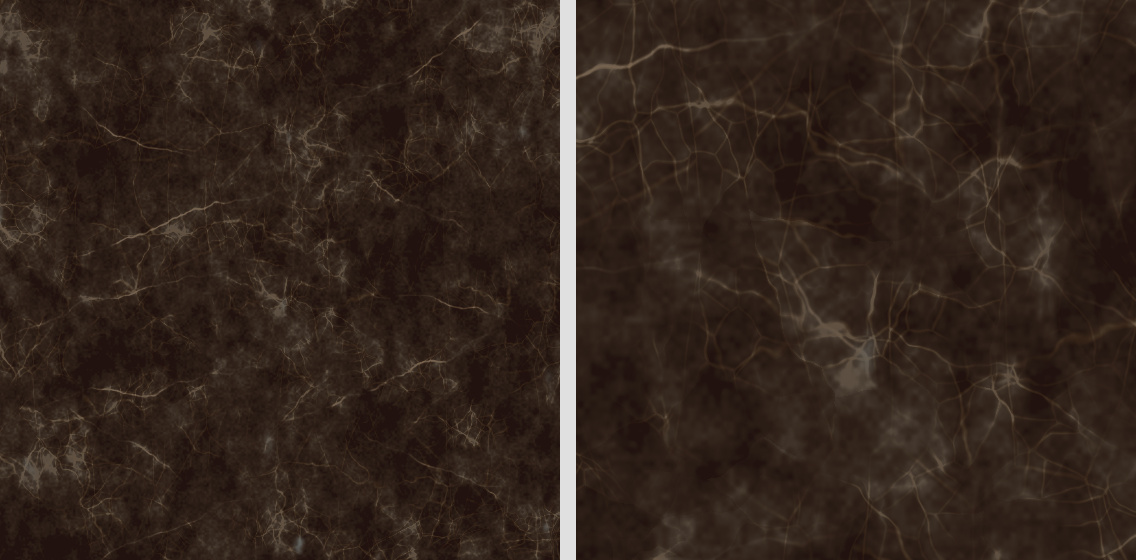
Left: the whole. Right: its middle third, enlarged.
Reproduce this texture procedurally as a WebGL 2 fragment shader.

```glsl
#version 300 es
precision highp float;
// Dark brown polished marble: cloudy base tone, angular chips, webs of hairline
// cracks from warped Voronoi borders, long pale veins and smoky grey deposits.
// All layers add up to one tone value that is looked up in a colour ramp.
uniform vec2 u_resolution;
out vec4 fragColor;

float hash(vec2 p) {
  vec3 q = fract(p.xyx * vec3(0.1031, 0.1030, 0.0973));
  q += dot(q, q.yzx + 33.33);
  return fract((q.x + q.y) * q.z);
}

float noise(vec2 p) {
  vec2 i = floor(p), f = fract(p);
  f = f * f * (3.0 - 2.0 * f);
  return mix(mix(hash(i), hash(i + vec2(1, 0)), f.x),
             mix(hash(i + vec2(0, 1)), hash(i + vec2(1, 1)), f.x), f.y);
}

float fbm(vec2 p) {
  float sum = 0.0, amp = 0.5;
  for (int i = 0; i < 5; i++) {
    sum += amp * noise(p);
    p = mat2(1.6, 1.2, -1.2, 1.6) * p + 17.3;
    amp *= 0.5;
  }
  return sum / 0.97;
}

// x: distance to the nearest cell border in canvas units, y: random cell value
vec2 cracks(vec2 p, float scale) {
  p *= scale;
  vec2 cell = floor(p), nearA = vec2(9.0), nearB = vec2(9.0);
  float id = 0.0;
  for (int y = -1; y <= 1; y++)
    for (int x = -1; x <= 1; x++) {
      vec2 c = cell + vec2(x, y);
      vec2 r = c + vec2(hash(c + 3.7), hash(c + 91.2)) - p;
      if (dot(r, r) < dot(nearA, nearA)) {
        nearB = nearA;
        nearA = r;
        id = hash(c + 47.0);
      } else if (dot(r, r) < dot(nearB, nearB)) nearB = r;
    }
  float border = dot(0.5 * (nearA + nearB), normalize(nearB - nearA));
  return vec2(border / scale, id);
}

float hairline(float d, float width) {
  return 1.0 - smoothstep(0.0, width + 0.7 / u_resolution.y, d);
}

// Thin branching threads along the middle contour of a noise field
float threads(vec2 p, float sharpness) {
  return exp(-abs(fbm(p) - 0.5) * sharpness);
}

vec3 ramp(float tone) {
  vec3 stops[6] = vec3[6](vec3(0.13, 0.07, 0.06), vec3(0.16, 0.11, 0.08),
    vec3(0.19, 0.13, 0.10), vec3(0.22, 0.17, 0.13),
    vec3(0.27, 0.22, 0.18), vec3(0.36, 0.31, 0.26));
  tone = clamp(tone, 0.0, 5.0);
  int i = min(int(tone), 4);
  return mix(stops[i], stops[i + 1], tone - float(i));
}

void main() {
  vec2 p = gl_FragCoord.xy / u_resolution.y;
  vec2 warp = vec2(fbm(p * 9.0 + 5.0), fbm(p * 9.0 + 60.0)) - 0.5;
  vec2 q = p + 0.09 * warp;

  // Cloudy base with finer, slightly upright mottling and grain
  float fine = fbm(p * vec2(46.0, 34.0) + 8.0);
  float tone = 1.15 + 4.8 * (fbm(q * 5.5 + 31.0) - 0.5) + 4.4 * (fine - 0.5);
  tone += 1.5 * (noise(p * 256.0) - 0.5) + 0.8 * (noise(p * 130.0 + 40.0) - 0.5);

  // Angular chips and crack webs, strongest in broken zones
  float broken = smoothstep(0.36, 0.60, fbm(q * 6.0 + 120.0));
  float patchy = smoothstep(0.32, 0.60, fbm(p * 17.0 + 77.0));
  vec2 coarse = cracks(q + 0.02 * warp.yx, 8.0);
  vec2 medium = cracks(q * vec2(1.2, 0.9) + 4.0, 17.0);
  vec2 small = cracks(p + 0.06 * warp + 9.0, 36.0);
  vec2 straight = cracks(p * vec2(1.5, 0.6) + 0.02 * warp + 2.0, 9.0);
  tone += (medium.y - 0.5) * 1.1 * broken + (coarse.y - 0.5) * 0.6;
  tone += (small.y - 0.5) * 0.8 * broken;
  float web = 1.7 * hairline(coarse.x, 0.0016) * patchy
            + 1.7 * hairline(medium.x, 0.0014) * patchy * (0.4 + 0.6 * broken)
            + 1.2 * hairline(small.x, 0.0011) * patchy * (0.2 + 0.8 * broken)
            + 1.1 * hairline(straight.x, 0.0012) * (0.2 + 0.8 * patchy);
  tone += web + 1.8 * exp(-coarse.x / 0.006) * broken * fine;

  // Wispy smoke and fine threads along noise contours
  float wisp = threads(q * vec2(5.5, 4.0) + 210.0, 34.0);
  float fibre = threads(q * vec2(13.0, 10.0) + 330.0, 42.0) * (0.3 + 0.7 * patchy)
              + threads(p * vec2(24.0, 19.0) + 410.0, 34.0) * broken * patchy;
  tone += 2.6 * wisp * fine * patchy + 1.3 * fibre * (0.3 + fine);

  // Scattered veins: even ones long and crisp, odd ones short, steep and smoky
  float pale = 0.0, deposit = 0.0;
  for (int i = 0; i < 22; i++) {
    float k = float(i), rnd = hash(vec2(k, 5.0));
    bool smoky = i % 2 == 1;
    vec2 r = p - fract(vec2(0.7549, 0.5698) * k + 0.2);
    float angle = smoky ? 0.8 + 1.6 * rnd : 1.1 * rnd - 0.6;
    vec2 dir = vec2(cos(angle), sin(angle));
    float along = dot(r, dir);
    float bend = fbm(vec2(along * 7.0 + k * 13.0, k)) - 0.5;
    float d = abs(dot(r, vec2(-dir.y, dir.x)) + 0.09 * bend + 0.02 * warp.x);
    float reach = smoky ? 0.10 : 0.16 + 0.14 * rnd;
    float fade = 1.0 - smoothstep(0.2 * reach, reach, abs(along));
    float core = hairline(d, 0.0016) * (0.3 + 0.7 * patchy);
    pale += fade * core * (smoky ? 0.6 : 1.0);
    tone += fade * fine * exp(-d / (smoky ? 0.010 : 0.004)) * (smoky ? 2.8 : 1.5);
    if (smoky) {
      vec2 blob = (r + 0.10 * warp) / vec2(0.008, 0.016);
      deposit += exp(-dot(blob, blob)) * (0.3 + 0.7 * rnd);
    }
  }
  tone += 2.2 * pale;

  // Colour: rusty cracks, cream vein cores, cool grey deposits
  vec3 color = ramp(tone);
  color += vec3(0.014, 0.005, -0.006) * min(web, 1.5);
  color += vec3(0.10, 0.075, 0.05) * min(pale, 1.0) * patchy;
  float grey = min(deposit, 1.0) * smoothstep(0.3, 0.75, fine);
  color = mix(color, vec3(0.39, 0.40, 0.39), 0.9 * grey);
  fragColor = vec4(color, 1.0);
}
```
